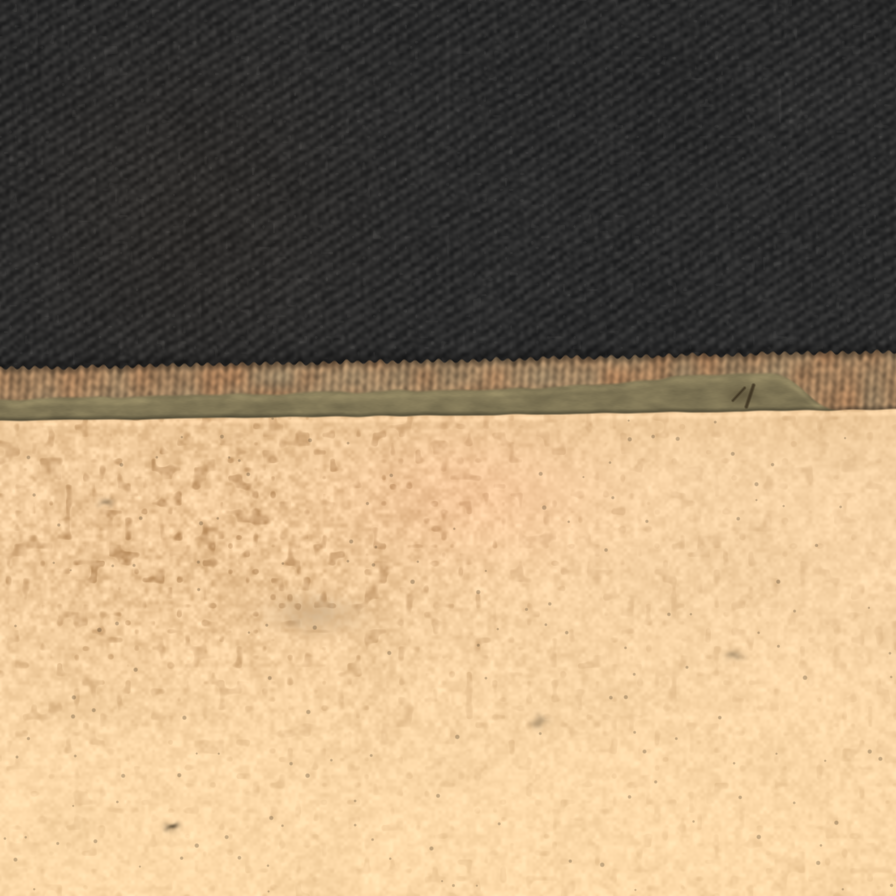
Give the GLSL for this texture, as a WebGL 2 fragment shader.

```glsl
#version 300 es
precision highp float;

#define TWILL_PITCH 0.0115
#define TWILL_ANGLE 0.56
#define THREAD_PITCH 0.0092
#define GRAIN_SCALE 135.0
#define SPECK_CELLS 42.0
#define CLOTH_DARK vec3(0.095, 0.097, 0.10)
#define CLOTH_LIGHT vec3(0.245, 0.243, 0.24)
#define WEAVE_TAN vec3(0.66, 0.535, 0.405)
#define STRIP_OLIVE vec3(0.50, 0.46, 0.335)
#define PAPER vec3(0.968, 0.828, 0.648)
#define INK vec3(0.20, 0.16, 0.10)

uniform vec2 u_resolution;
out vec4 fragColor;

float hash(vec2 p) {
    vec3 q = fract(vec3(p.xyx) * 0.1031);
    q += dot(q, q.yzx + 33.33);
    return fract((q.x + q.y) * q.z);
}

float noise(vec2 p) {
    vec2 cell = floor(p), f = fract(p);
    f = f * f * (3.0 - 2.0 * f);
    float low = mix(hash(cell), hash(cell + vec2(1, 0)), f.x);
    float high = mix(hash(cell + vec2(0, 1)), hash(cell + vec2(1, 1)), f.x);
    return mix(low, high, f.y);
}

float fbm(vec2 p) {
    float sum = 0.0, amp = 0.5;
    for (int i = 0; i < 4; i++) {
        sum += amp * noise(p);
        p = mat2(1.6, 1.2, -1.2, 1.6) * p + 7.3;
        amp *= 0.5;
    }
    return sum / 0.9375;
}

float segment(vec2 p, vec2 a, vec2 b) {
    vec2 ab = b - a;
    return length(p - a - ab * clamp(dot(p - a, ab) / dot(ab, ab), 0.0, 1.0));
}

float blot(vec2 p, vec2 centre, vec2 radius) {
    vec2 d = (p - centre) / radius;
    return exp(-dot(d, d));
}

// Dark twill: diagonal ridges broken into short stitches
vec3 cloth(vec2 p) {
    vec2 q = p + 0.004 * (vec2(noise(p * 22.0), noise(p * 22.0 + 40.0)) - 0.5);
    float c = cos(TWILL_ANGLE), s = sin(TWILL_ANGLE);
    vec2 t = vec2(c * q.x + s * q.y, c * q.y - s * q.x) / TWILL_PITCH;
    float ridge = 0.5 + 0.5 * cos(6.2832 * t.y);
    float stitch = 0.5 + 0.5 * cos(6.2832 * (t.x * 0.9 + 0.5 * floor(t.y + 0.5)));
    float fibre = noise(p * 230.0);
    float tone = 0.08 + 0.28 * ridge + 0.17 * ridge * stitch + 0.42 * fibre;
    tone += 0.18 * (fbm(p * 9.0) - 0.5);
    tone += 0.22 * smoothstep(0.78, 0.98, noise(p * 170.0 + 9.0));
    vec3 col = mix(CLOTH_DARK, CLOTH_LIGHT, clamp(tone, 0.0, 1.2));
    return col + vec3(0.012, 0.004, -0.004) * blot(p, vec2(0.2, 0.76), vec2(0.2, 0.2));
}

// Tan woven edge: upright threads crossed by fine rows
vec3 weave(vec2 p, float depth) {
    float thread = 0.5 + 0.5 * cos(6.2832 * (p.x + 0.08 * depth) / THREAD_PITCH);
    float row = 0.5 + 0.5 * cos(6.2832 * depth / 0.0095);
    float shade = 0.79 + 0.19 * thread + 0.06 * row + 0.24 * (noise(p * 150.0) - 0.5);
    vec3 tint = mix(vec3(1.04, 0.96, 0.90), vec3(0.97, 1.03, 1.05), noise(p * 38.0));
    return WEAVE_TAN * shade * tint;
}

// Warm paper: soft stains, fine grain and scattered specks
vec3 paper(vec2 p, float px) {
    float wear = blot(p, vec2(0.22, 0.40), vec2(0.34, 0.17));
    vec3 col = PAPER + vec3(0.022, 0.022, 0.008) * smoothstep(0.45, 0.0, p.y);
    col -= vec3(0.035, 0.050, 0.055) * wear;
    col += vec3(0.002, -0.028, -0.022) * blot(p, vec2(0.53, 0.45), vec2(0.13, 0.07));
    col -= vec3(0.03, 0.035, 0.04) * smoothstep(0.47, 0.54, p.y);
    col += 0.055 * (fbm(p * 14.0) - 0.5);
    float grain = noise(p * GRAIN_SCALE) * 0.6 + noise(p * GRAIN_SCALE * 1.9 + 5.0) * 0.4;
    col += vec3(0.9, 1.0, 1.05) * (grain - 0.5) * (0.10 + 0.13 * wear);
    float pits = smoothstep(0.68, 0.92, noise(p * 105.0 + 31.0));
    col -= vec3(0.10, 0.11, 0.11) * pits * (0.4 + wear);

    vec2 cell = floor(p * SPECK_CELLS);
    vec2 spot = (cell + 0.2 + 0.6 * vec2(hash(cell + 3.0), hash(cell + 17.0))) / SPECK_CELLS;
    float size = 0.0009 + 0.0015 * hash(cell + 51.0);
    float speck = smoothstep(px, -px, length(p - spot) - size) * step(0.84, hash(cell));
    col = mix(col, INK, 0.28 * speck);

    // Larger marks and the worn smudge
    vec2 ragged = p + 0.006 * (vec2(noise(p * 120.0), noise(p * 120.0 + 8.0)) - 0.5);
    float mark = 0.65 * blot(ragged, vec2(0.192, 0.077), vec2(0.007, 0.004));
    mark += 0.30 * blot(ragged, vec2(0.602, 0.195), vec2(0.008, 0.006));
    mark += 0.30 * blot(ragged, vec2(0.820, 0.268), vec2(0.008, 0.005));
    mark += 0.35 * blot(ragged, vec2(0.118, 0.440), vec2(0.008, 0.004));
    mark += 0.18 * blot(ragged, vec2(0.350, 0.315), vec2(0.045, 0.020)) * (0.4 + grain);
    return mix(col, INK, clamp(mark, 0.0, 0.7));
}

void main() {
    vec2 p = gl_FragCoord.xy / u_resolution;
    float px = 1.0 / min(u_resolution.x, u_resolution.y);
    float soft = max(px, 0.0015);

    // Slanted boundaries, from top to bottom
    float teeth = 0.0018 * cos(6.2832 * p.x / (THREAD_PITCH * 1.4));
    float clothEdge = 0.588 + 0.020 * p.x + teeth + 0.003 * (noise(vec2(p.x * 90.0, 2.0)) - 0.5);
    float paperEdge = 0.530 + 0.013 * p.x + 0.0015 * (noise(vec2(p.x * 40.0, 6.0)) - 0.5);
    float stripEdge = 0.554 + 0.022 * p.x + 0.010 * smoothstep(0.60, 0.80, p.x);
    stripEdge -= 0.045 * smoothstep(0.86, 0.94, p.x);
    stripEdge += 0.003 * (noise(vec2(p.x * 45.0, 4.0)) - 0.5);

    // Woven edge with the olive strip below it
    vec3 band = weave(p, clothEdge - p.y);
    vec3 strip = STRIP_OLIVE * (0.86 + 0.28 * fbm(p * vec2(45.0, 110.0)));
    strip *= 1.0 + 0.10 * smoothstep(0.006, 0.0, abs(p.y - stripEdge + 0.005));
    band = mix(band, strip, smoothstep(soft * 1.5, -soft * 1.5, p.y - stripEdge));
    band *= 1.0 - 0.35 * smoothstep(0.008, 0.0, clothEdge - p.y);
    band *= 1.0 - 0.32 * smoothstep(0.006, 0.0, p.y - paperEdge);

    // Slanted tear in the strip
    float tear = segment(p, vec2(0.833, 0.546), vec2(0.841, 0.570)) - 0.0018;
    tear = min(tear, segment(p, vec2(0.818, 0.553), vec2(0.831, 0.567)) - 0.0013);
    band = mix(band, INK, 0.75 * smoothstep(soft, -soft, tear));
    band = mix(band, INK, 0.3 * blot(p, vec2(0.828, 0.559), vec2(0.016, 0.008)));

    // Paper with a pale rim, then the cloth over everything
    vec3 sheet = paper(p, px);
    sheet += 0.045 * smoothstep(0.005, 0.0, abs(p.y - paperEdge + 0.004));
    vec3 col = mix(sheet, band, smoothstep(-soft, soft, p.y - paperEdge));
    vec3 fabric = cloth(p) * (1.0 - 0.3 * smoothstep(0.014, 0.0, p.y - clothEdge));
    col = mix(col, fabric, smoothstep(-soft, soft, p.y - clothEdge));
    fragColor = vec4(clamp(col, 0.0, 1.0), 1.0);
}
```
